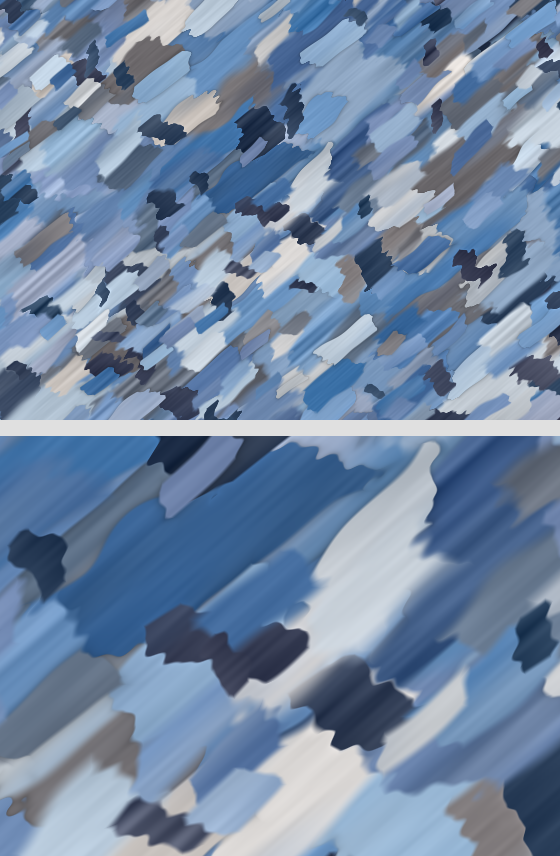
Top, the full canvas; bottom, a detail of the centre.
Give the GLSL for this background, as a Shadertoy shader.

```glsl
// Diagonal palette-knife painting in blues, greys and creams.
// Layers of jittered strokes, from large to small, are laid on a tilted grid;
// each has ragged ends, a tinted body and fine streaks along the pull of the knife.

#define ANGLE 0.72        // direction of the strokes, radians
#define LAYERS 9          // passes from large to small
#define LARGE 0.44        // stroke scale of the first pass
#define SMALL 0.07        // stroke scale of the last pass
#define EDGE 0.0018       // half width of a crisp edge
#define RAGGED 0.022      // roughness of the stroke ends
#define STREAK 0.075      // strength of the bristle streaks
#define RIM 0.22          // strength of the contour beside an edge

const vec3 PALETTE[6] = vec3[6](
    vec3(0.19, 0.25, 0.35), vec3(0.39, 0.43, 0.49), vec3(0.27, 0.44, 0.64),
    vec3(0.43, 0.56, 0.73), vec3(0.58, 0.67, 0.78), vec3(0.77, 0.80, 0.83));
const float SHARE[6] = float[6](0.18, 0.16, 0.13, 0.17, 0.16, 0.20);

float hash(vec2 p) {
    return fract(sin(dot(p, vec2(127.1, 311.7))) * 43758.5453);
}

float noise(vec2 p) {
    vec2 i = floor(p), f = fract(p);
    f = f * f * (3.0 - 2.0 * f);
    return mix(mix(hash(i), hash(i + vec2(1, 0)), f.x),
               mix(hash(i + vec2(0, 1)), hash(i + vec2(1, 1)), f.x), f.y);
}

// Palette entry chosen by its share of the area
int pickTone(float h) {
    int k = 0;
    for (; k < 5; k++) {
        h -= SHARE[k];
        if (h < 0.0) break;
    }
    return k;
}

// Pigment with a random shift of warmth and brightness
vec3 pigment(int tone, vec2 id) {
    float warmth = hash(id + 3.7) - 0.45;
    bool neutral = tone == 1 || tone == 5;
    vec3 shift = neutral ? vec3(0.13, 0.02, -0.08) : vec3(0.08, -0.02, -0.05);
    return PALETTE[tone] + shift * warmth + 0.12 * (hash(id + 8.1) - 0.5);
}

// Box with slightly cut corners
float chippedBox(vec2 d, vec2 halfSize) {
    vec2 a = abs(d) - halfSize;
    float cut = 0.7 * (a.x + a.y) + 0.2 * min(halfSize.x, halfSize.y);
    return max(max(a.x, a.y), cut);
}

// Lays one stroke over the colour; q runs along and across the strokes
vec3 layStroke(vec3 under, vec2 q, vec2 cell, vec2 id, float scale, float streak) {
    int tone = pickTone(hash(id + 1.3));
    bool dark = tone == 0;
    vec2 rnd = vec2(hash(id + 5.9), hash(id + 7.3));
    vec2 jitter = vec2(hash(id + 2.1), hash(id + 4.7)) - 0.5;
    vec2 d = q - (cell + 0.5 + 0.6 * jitter) * scale * vec2(1.0, 0.5);

    // Dark strokes are short and stand across the others
    vec2 halfSize = scale * (dark ? vec2(0.17, 0.27) + 0.11 * rnd
                                  : vec2(0.44, 0.15) + vec2(0.28, 0.13) * rnd);
    d += d.yx * vec2(1.5 * (rnd.y - 0.5), 0.24 * (rnd.x - 0.5));
    float rough = min(RAGGED, 0.13 * scale);
    vec2 bend = vec2(noise(q * vec2(12, 36) + id), noise(q * vec2(16, 24) - id)) - 0.5;
    bend.x += 0.55 * (noise(q * vec2(60, 140)) - 0.5);
    float dist = chippedBox(d + bend * rough * vec2(2.2, 1.1), halfSize);
    if (dist > 0.06) return under;

    // Some edges stay crisp, others melt into the paint below
    float melt = hash(id + 9.4);
    float soft = EDGE + (dark ? 0.05 : 0.34) * halfSize.y * melt * melt;
    float cover = 1.0 - smoothstep(-soft, soft, dist);
    float rim = exp(-max(dist, 0.0) / 0.004) * (1.0 - smoothstep(0.1, 0.5, melt));
    under *= 1.0 + RIM * rim * (dark ? 0.6 : -1.0);

    // Body: two pigments dragged into each other, sometimes striped
    vec3 body = pigment(tone, id);
    vec3 second = pigment(pickTone(hash(id + 6.6)), id + 11.0);
    float drag = smoothstep(0.35, 0.9, noise(q * vec2(4, 26) + id * 1.7));
    body = mix(body, second, drag * (dark ? 0.12 : 0.30));
    float striped = 0.25 + step(0.8, hash(id + 12.5)) * 1.3;
    body += striped * 0.14 * (noise(vec2(q.x * 3.0, q.y * 110.0) + id) - 0.5);
    body += 0.12 * dot(d / halfSize, vec2(0.5, 0.3)) * (rnd.x - 0.5);
    return mix(under, body + streak, cover);
}

void mainImage(out vec4 fragColor, in vec2 fragCoord) {
    vec2 p = fragCoord / iResolution.y;
    vec2 along = vec2(cos(ANGLE), sin(ANGLE));
    vec2 q = vec2(dot(p, along), dot(p, vec2(-along.y, along.x)));

    // Bristle streaks and underpaint
    float streak = STREAK * (0.5 * noise(q * vec2(7, 95)) + 0.5 * noise(q * vec2(20, 260)) - 0.5);
    vec3 color = mix(PALETTE[2], PALETTE[4], noise(q * vec2(3, 8))) + streak;

    // Passes from broad to small; small strokes are few and gather in patches
    for (int i = 0; i < LAYERS; i++) {
        float t = float(i) / float(LAYERS - 1);
        float scale = LARGE * pow(SMALL / LARGE, t);
        vec2 offset = 19.0 * vec2(i + 1, 2 * i + 3);
        vec2 grid = floor(q / (scale * vec2(1.0, 0.5)));
        for (int x = -1; x <= 1; x++)
        for (int y = -1; y <= 1; y++) {
            vec2 cell = grid + vec2(x, y);
            vec2 id = cell + offset;
            float patchy = smoothstep(0.3, 0.9, noise(cell * scale * vec2(4, 2) + 31.0));
            float density = mix(0.85, 0.30 * patchy, sqrt(t));
            if (hash(id + 15.2) < density)
                color = layStroke(color, q, cell, id, scale, streak);
        }
    }
    fragColor = vec4(clamp(color, 0.0, 1.0), 1.0);
}
```
